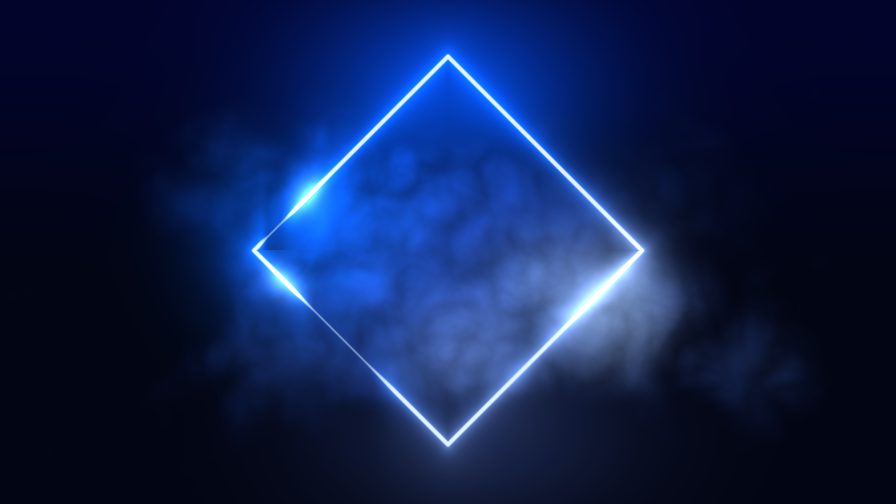
Reproduce this background procedurally as a Shadertoy shader.

```glsl
// A glowing diamond frame among billowing smoke on a dark navy ground.
// Smoke is folded gradient noise inside soft ellipses, tinted by pools of light;
// the frame is a segment distance with a white core, halo, thin gap and flares.

vec2 gradientAt(vec2 cell) {
    float angle = 6.2832 * fract(sin(dot(cell, vec2(127.1, 311.7))) * 43758.5);
    return vec2(cos(angle), sin(angle));
}

float gradientNoise(vec2 p) {
    vec2 i = floor(p), f = fract(p);
    vec2 u = f * f * f * (f * (f * 6.0 - 15.0) + 10.0);
    vec2 e = vec2(0.0, 1.0);
    float low = mix(dot(gradientAt(i), f), dot(gradientAt(i + e.yx), f - e.yx), u.x);
    float high = mix(dot(gradientAt(i + e), f - e), dot(gradientAt(i + 1.0), f - 1.0), u.x);
    return mix(low, high, u.y);
}

// Folded noise: round puffs parted by soft creases
float billow(vec2 p) {
    p += 0.02 * vec2(gradientNoise(p * 7.0 + 3.0), gradientNoise(p * 7.0 + 19.0));
    p *= 6.0;
    float sum = 0.0, amp = 1.0;
    for (int i = 0; i < 5; i++) {
        float n = gradientNoise(p);
        sum += amp * sqrt(n * n + 0.008);
        p = mat2(1.6, 1.2, -1.2, 1.6) * p + 7.3;
        amp *= 0.42;
    }
    return sum;
}

// Soft elliptical spot
float spot(vec2 p, vec2 centre, vec2 radius) {
    vec2 q = (p - centre) / radius;
    return exp(-dot(q, q));
}

// Where smoke gathers
float smokeCover(vec2 p) {
    float c = spot(p, vec2(-0.08, -0.04), vec2(0.29, 0.23));
    c += 0.65 * spot(p, vec2(0.12, 0.05), vec2(0.20, 0.17));
    c += 0.6 * spot(p, vec2(0.06, -0.20), vec2(0.15, 0.12));
    c += 0.7 * spot(p, vec2(-0.42, 0.13), vec2(0.16, 0.12));
    c += 0.7 * spot(p, vec2(-0.30, -0.22), vec2(0.20, 0.14));
    c += 0.9 * spot(p, vec2(0.33, -0.14), vec2(0.15, 0.17));
    c += 0.6 * spot(p, vec2(0.46, 0.14), vec2(0.18, 0.13));
    c += 0.7 * spot(p, vec2(0.62, -0.23), vec2(0.12, 0.15));
    return min(c, 1.0);
}

// Light falling on the smoke: blue at left, pale at right and below
vec3 smokeLight(vec2 p) {
    vec3 light = vec3(0.018, 0.055, 0.18);
    light += vec3(0.01, 0.25, 0.62) * spot(p, vec2(-0.27, 0.04), vec2(0.20, 0.17));
    light += vec3(0.01, 0.15, 0.42) * spot(p, vec2(-0.06, 0.25), vec2(0.25, 0.18));
    light += vec3(0.08, 0.14, 0.30) * spot(p, vec2(-0.06, -0.06), vec2(0.20, 0.16));
    light += vec3(0.06, 0.11, 0.24) * spot(p, vec2(0.11, 0.07), vec2(0.19, 0.14));
    light += vec3(0.27, 0.33, 0.44) * spot(p, vec2(0.04, -0.20), vec2(0.13, 0.11));
    light += vec3(0.22, 0.27, 0.34) * spot(p, vec2(0.19, -0.05), vec2(0.10, 0.08));
    light += vec3(0.38, 0.44, 0.50) * spot(p, vec2(0.33, -0.12), vec2(0.13, 0.13));
    light += vec3(0.06, 0.09, 0.16) * spot(p, vec2(-0.28, -0.20), vec2(0.20, 0.13));
    light += vec3(0.05, 0.06, 0.07) * spot(p, vec2(0.63, -0.22), vec2(0.13, 0.13));
    return light;
}

// Distance to the outline of the diamond
float frameDistance(vec2 p) {
    float r = 0.385;
    vec2 q = abs(p);
    float t = clamp((q.y - q.x + r) / (2.0 * r), 0.0, 1.0);
    return length(q - r * vec2(1.0 - t, t));
}

void mainImage(out vec4 fragColor, in vec2 fragCoord) {
    vec2 p = (fragCoord - 0.5 * iResolution.xy) / iResolution.y - vec2(0.0, 0.003);
    float pixel = 1.0 / iResolution.y;
    float d = frameDistance(p);
    float pale = smoothstep(-0.1, 0.35, 0.7 * (p.x - p.y));

    // Navy ground with broad glows
    vec3 color = mix(vec3(0.008, 0.02, 0.075), vec3(0.008, 0.015, 0.17), smoothstep(-0.1, 0.5, p.y));
    color += vec3(0.005, 0.21, 0.56) * spot(p, vec2(0.0, 0.31), vec2(0.29, 0.21));
    color += vec3(0.005, 0.19, 0.48) * spot(p, vec2(-0.32, 0.02), vec2(0.16, 0.16));
    color += vec3(0.08, 0.11, 0.19) * spot(p, vec2(0.06, -0.37), vec2(0.30, 0.18));

    // Smoke, shaded by its slope toward the upper left
    float puff = billow(p);
    float relief = puff - billow(p + vec2(-0.016, 0.02));
    float smoke = smoothstep(0.08, 0.75, 0.9 * smokeCover(p) + 0.55 * (puff - 0.42));
    float shade = clamp(0.72 + 0.65 * puff + 0.3 * relief, 0.4, 1.5);
    color = mix(color, smokeLight(p) * shade, smoke * 0.93);

    // Smoke hides part of two left edges
    float left = 1.0 - smoothstep(-0.02, 0.0, p.x);
    float gap = left * step(p.y, 0.0) * smoothstep(-0.31, -0.26, p.x) * (1.0 - smoothstep(-0.17, -0.10, p.x));
    gap += step(0.0, p.y) * smoothstep(-0.375, -0.355, p.x) * (1.0 - smoothstep(-0.335, -0.30, p.x));
    float power = 1.0 - 0.88 * min(gap, 1.0);

    // Halo, then white core
    vec3 haloTint = mix(vec3(0.05, 0.34, 0.80), vec3(0.36, 0.46, 0.64), pale);
    color += power * haloTint * (0.36 * exp(-d * 22.0) + 0.75 * exp(-d * 95.0));
    float width = mix(0.0008, 0.0038, power);
    float core = 1.0 - smoothstep(width - pixel, width + 1.3 * pixel, d);
    color = mix(color, vec3(0.88, 0.96, 1.0), core * (0.55 + 0.45 * power));

    // Flares where smoke catches the beam
    float flare = spot(p, vec2(-0.28, 0.11), vec2(0.035, 0.045));
    flare += spot(p, vec2(-0.33, -0.065), vec2(0.05, 0.045));
    flare += 0.65 * spot(p, vec2(0.32, -0.07), vec2(0.09, 0.09));
    flare *= exp(-d * 38.0) * (0.65 + 0.7 * puff);
    color += flare * mix(vec3(0.55, 0.62, 0.65), vec3(0.60, 0.65, 0.68), pale);

    fragColor = vec4(clamp(color, 0.0, 1.0), 1.0);
}
```
